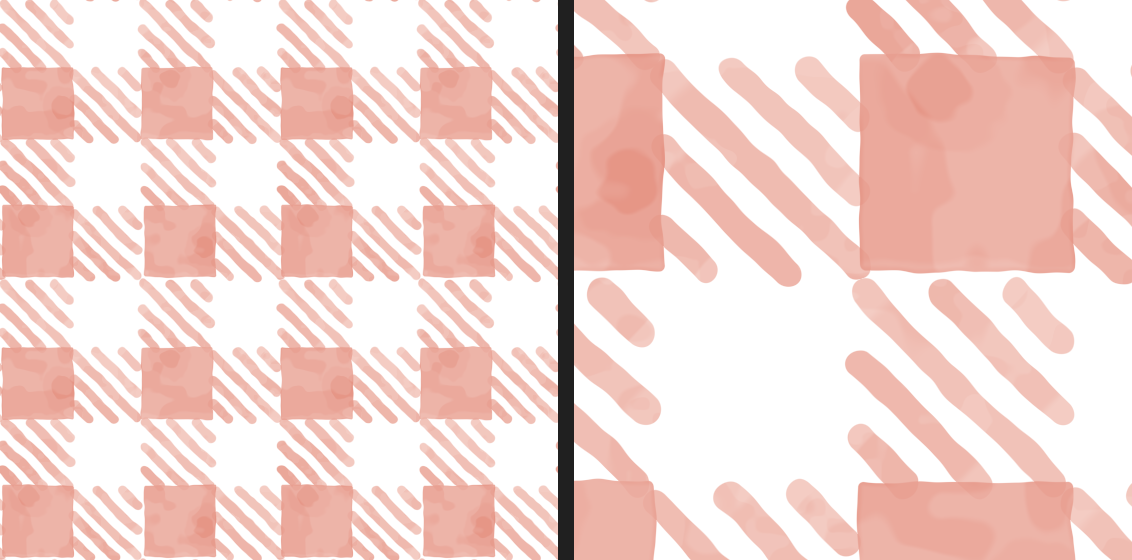
Left, the full canvas; right, a detail of the centre.
A Shadertoy shader for this pattern:

```glsl
// Watercolour gingham: coral squares joined by diagonal brush strokes, four repeats each way

float hash(vec2 p) {
    return fract(sin(dot(p, vec2(127.1, 311.7))) * 43758.5453);
}

// Value noise that wraps after a whole number of lattice steps
float noise(vec2 p, float period) {
    vec2 i = floor(p), f = fract(p);
    f = f * f * (3.0 - 2.0 * f);
    vec2 a = mod(i, period), b = mod(i + 1.0, period);
    return mix(mix(hash(a), hash(vec2(b.x, a.y)), f.x),
               mix(hash(vec2(a.x, b.y)), hash(b), f.x), f.y);
}

// Two octaves, repeating every two cells
float washNoise(vec2 p, float freq) {
    return 0.65 * noise(p * freq, 2.0 * freq)
         + 0.35 * noise(p * freq * 3.0 + 5.0, 6.0 * freq);
}

float boxDistance(vec2 p, vec2 halfSize, float radius) {
    vec2 d = abs(p) - halfSize + radius;
    return length(max(d, 0.0)) + min(max(d.x, d.y), 0.0) - radius;
}

// wash.x is coverage, wash.y is pigment tone; overlaps get darker
void layPaint(inout vec2 wash, float cover, float tone) {
    wash.y = mix(wash.y, max(tone, wash.y) + 0.14 * wash.x, cover);
    wash.x = max(wash.x, cover);
}

// Five round-ended diagonal strokes in the block above the square
void paintStrokes(inout vec2 wash, vec2 p, vec2 seed, float patchTone, float aa) {
    for (int k = -2; k <= 2; k++) {
        float r = hash(seed + float(k) * 3.7);
        float sum = 1.015 + 0.18 * float(k) + 0.016 * (r - 0.5);
        float x0 = max(0.02, sum - 0.985);
        float x1 = min(0.5, sum - 0.53);
        float x = clamp(0.5 * (p.x - p.y + sum), x0, x1);
        float d = length(p - vec2(x, sum - x)) - 0.031 - 0.004 * r;
        float along = (x - x0) / (x1 - x0);
        float tip = smoothstep(0.88, 0.94, r > 0.5 ? along : 1.0 - along);
        float tone = 0.27 - 0.08 * float(k) + 0.2 * (r - 0.5) + patchTone - 0.22 * tip;
        layPaint(wash, smoothstep(aa, -aa, d), tone);
    }
}

void paintSquare(inout vec2 wash, vec2 p, float variant, float patches, float grain, float aa) {
    float d = boxDistance(p - vec2(0.27, 0.277), vec2(0.258), 0.014);
    float tone = 0.64 - 0.2 * smoothstep(0.5, 0.56, patches + 0.35 * (p.x + p.y - 0.62));

    // Pale lower rim and pigment gathered at the border
    tone -= 0.14 * smoothstep(0.09, 0.07, p.y + 0.06 * grain);
    tone += 0.16 * smoothstep(-0.014, -0.002, d) * smoothstep(0.35, 0.65, grain);

    // One darker drop, near the top or near the right side
    vec2 dropCenter = mix(vec2(0.21, 0.46), vec2(0.45, 0.24), variant);
    float drop = length(p - dropCenter) + 0.07 * (grain - 0.5);
    tone += 0.25 * smoothstep(0.078, 0.062, drop) + 0.1 * smoothstep(0.16, 0.14, drop);
    layPaint(wash, smoothstep(aa, -aa, d), tone);
}

void mainImage(out vec4 fragColor, in vec2 fragCoord) {
    vec2 p = fragCoord / iResolution.xy * 4.0;
    float aa = 3.2 / min(iResolution.x, iResolution.y);

    // Hand-drawn wobble and pigment fields
    vec2 wobble = vec2(washNoise(p, 7.0), washNoise(p + 0.37, 7.0)) - 0.5;
    float patches = washNoise(p + 0.2, 4.0);
    float grain = washNoise(p + 0.71, 8.0);
    float strokeTone = 0.16 * smoothstep(0.52, 0.57, patches)
                     - 0.12 * smoothstep(0.58, 0.62, grain);

    // Visit every cell that can reach this point
    vec2 wash = vec2(0.0);
    vec2 base = floor(p - 0.5);
    for (int j = 0; j < 2; j++) {
        for (int i = 0; i < 2; i++) {
            vec2 cell = base + vec2(i, j);
            vec2 id = mod(cell, 2.0);
            float variant = mod(id.x + id.y, 2.0);
            vec2 shift = vec2(0.02 * id.x * (1.0 - id.y), -0.014 * id.y);
            vec2 q = p - cell - shift + 0.022 * wobble;
            paintStrokes(wash, q, id + 1.3, strokeTone, aa);
            paintStrokes(wash, q.yx, id + 8.6, strokeTone, aa);
            paintSquare(wash, q, variant, patches, grain, aa);
        }
    }

    // Pale to deep coral on white paper
    vec3 ink = mix(vec3(0.955, 0.8, 0.765), vec3(0.9, 0.585, 0.525),
                   clamp(wash.y, -0.3, 1.0));
    fragColor = vec4(mix(vec3(1.0), ink, wash.x), 1.0);
}
```
